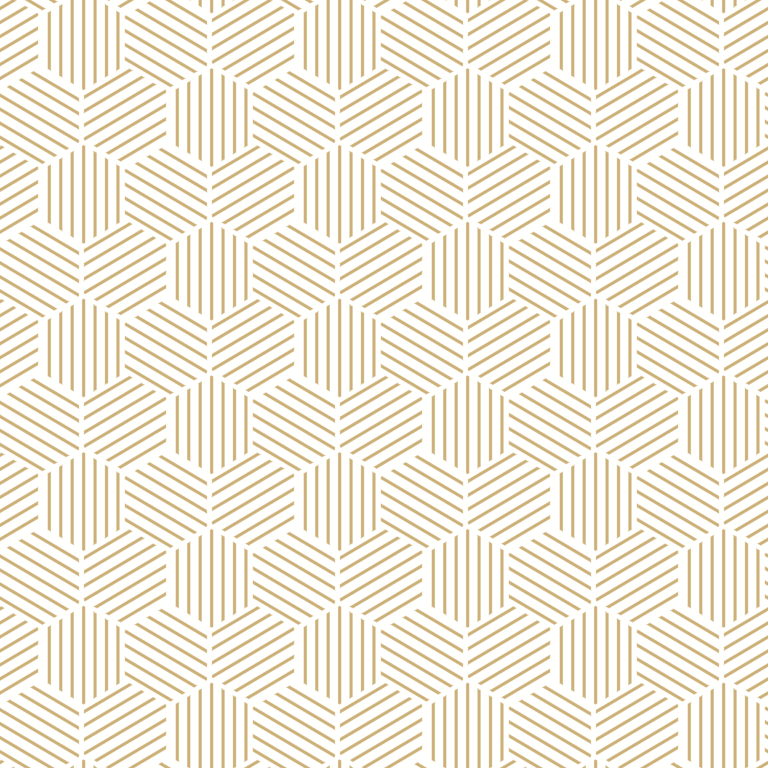
Write a three.js fragment shader that draws this pattern.

```glsl
// Gold hatched hexagons on white: three line directions interlock as a woven lattice.
// Each direction repeats 3 times across and 5 times up, plus a copy shifted by half
// a cell; clipped parallel strokes are drawn as signed distances.
varying vec2 vUv;

// Signed distance to seven parallel strokes, cut off by two pairs of sloping ends.
float hatch(float across, float pitch, vec2 along, vec2 reach) {
  float index = clamp(floor(across / pitch + 0.5), -3.0, 3.0);
  float stroke = abs(across - index * pitch) - 0.002;
  vec2 ends = abs(along) - reach;
  return max(stroke, max(ends.x, ends.y));
}

// Offset from the centre of the nearest lattice cell.
vec2 cellOffset(vec2 p, vec2 centre) {
  vec2 cell = vec2(1.0 / 3.0, 0.2);
  return mod(p - centre + 0.5 * cell, cell) - 0.5 * cell;
}

// Coordinates across the upright, falling and rising stroke directions.
vec3 hexAxes(vec2 q) {
  vec2 n = normalize(vec2(0.59, 1.0));
  return vec3(q.x, dot(q, n), dot(q, vec2(-n.x, n.y)));
}

void main() {
  float d = 1.0;
  for (int i = 0; i < 2; i++) {
    // The second pass fills the half-shifted columns.
    vec2 p = vUv - float(i) * vec2(1.0 / 6.0, 0.1);

    vec3 upright = hexAxes(cellOffset(p, vec2(0.1089, 0.1469)));
    vec3 falling = hexAxes(cellOffset(p, vec2(0.2161, 0.1469)));
    vec3 rising = hexAxes(cellOffset(p, vec2(0.1628, 0.0501)));

    d = min(d, hatch(upright.x, 0.0149, upright.yz, vec2(0.0552)));
    d = min(d, hatch(falling.y, 0.0157, falling.xz, vec2(0.0534, 0.0549)));
    d = min(d, hatch(rising.z, 0.0157, rising.xy, vec2(0.0534, 0.0549)));
  }

  // Soft-edged gold ink on warm white.
  float ink = 1.0 - smoothstep(-0.0011, 0.0011, d);
  vec3 colour = mix(vec3(1.0, 1.0, 0.995), vec3(0.80, 0.69, 0.47), ink);
  gl_FragColor = vec4(colour, 1.0);
}
```
